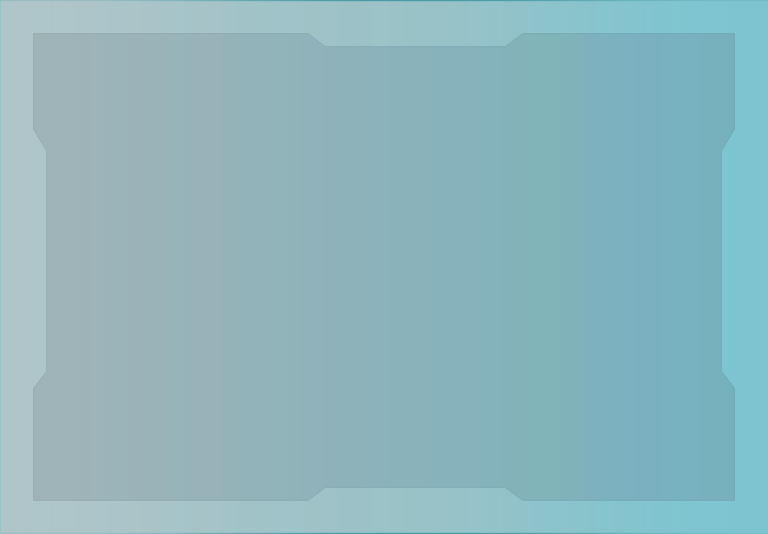
This background is drawn by a WebGL 2 fragment shader. Its source:

```glsl
#version 300 es
precision highp float;
// A translucent notched panel over a grey-to-teal horizontal gradient.
// The panel is an inset rectangle whose edges step inward along ramps;
// hashed vertical bands tint the gradient and thin teal lines trim the canvas.

uniform vec2 u_resolution;
out vec4 outColor;

float hash(float n) {
    n = fract(n * 0.1031);
    n *= n + 33.33;
    return fract(n * (n + n));
}

// Trapezoid rising from a to b and falling from c to d
float trapezoid(float t, float a, float b, float c, float d) {
    return clamp(min((t - a) / (b - a), (d - t) / (d - c)), 0.0, 1.0);
}

// Positive inside the panel, measured in canvas heights
float panelDistance(vec2 p, vec2 size) {
    vec2 notch = 0.0243 * vec2(trapezoid(p.y, 0.273, 0.305, 0.717, 0.758),
                               trapezoid(p.x, 0.577, 0.609, 0.946, 0.979));
    vec2 inset = min(p, size - p) - 0.0618 - notch;
    return min(inset.x, inset.y);
}

// Uneven vertical bands with soft sides, from -0.5 to 0.5
float bands(float x, float count) {
    float cell = floor(x * count);
    float blend = smoothstep(0.75, 1.0, fract(x * count));
    return mix(hash(cell + 3.0), hash(cell + 4.0), blend) - 0.5;
}

void main() {
    vec2 uv = gl_FragCoord.xy / u_resolution;
    vec2 size = vec2(1.438, 1.0);
    vec2 p = uv * size;
    float pixel = 1.0 / u_resolution.y;

    // Frame and panel gradients
    vec3 frame = mix(vec3(0.695, 0.775, 0.79), vec3(0.60, 0.76, 0.78), smoothstep(-0.1, 0.62, uv.x));
    frame = mix(frame, vec3(0.49, 0.77, 0.818), smoothstep(0.5, 0.98, uv.x));
    vec3 panel = mix(vec3(0.637, 0.706, 0.718), vec3(0.455, 0.692, 0.745), uv.x);

    // Greener band right of the centre, then a bluer one
    float green = smoothstep(0.62, 0.69, uv.x) * (1.0 - smoothstep(0.73, 0.78, uv.x));
    float blue = smoothstep(0.74, 0.79, uv.x) * (1.0 - smoothstep(0.84, 0.95, uv.x));
    panel += green * vec3(-0.004, 0.006, -0.014) + blue * vec3(-0.004, -0.002, 0.01);
    vec3 tint = bands(uv.x, 23.0) * vec3(0.008, -0.004, -0.004)
              + bands(uv.x + 2.0, 41.0) * 0.004;

    // Panel with a faint darker rim
    float d = panelDistance(p, size);
    float inside = smoothstep(-0.5 * pixel, 0.5 * pixel, d);
    panel -= 0.018 * (1.0 - smoothstep(0.001, 0.004, d));
    vec3 color = mix(frame, panel, inside) + tint;

    // Trim lines: dark teal at the middle of top and bottom, pale at the left
    vec2 border = min(p, size - p);
    float trimY = 1.0 - smoothstep(0.001, 0.0035, border.y);
    float middle = smoothstep(0.1, 0.5, uv.x) * (1.0 - smoothstep(0.58, 0.95, uv.x));
    color = mix(color, vec3(0.27, 0.60, 0.64), trimY * (0.2 + 0.75 * middle));
    float trimX = 1.0 - smoothstep(0.001, 0.003, p.x);
    color = mix(color, vec3(0.55, 0.76, 0.78), 0.6 * trimX);

    outColor = vec4(color, 1.0);
}
```
